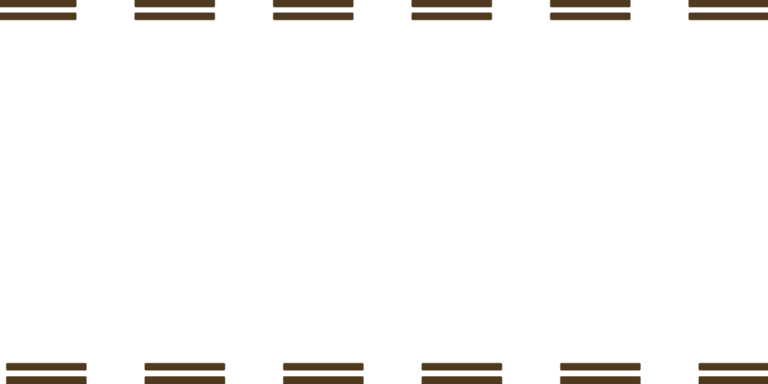
This pattern is drawn by a Shadertoy shader. Its source:

```glsl
// Two borders of paired brown dashes along the top and bottom of a white canvas.
// Each row repeats one rounded bar with mod; a signed distance gives soft edges.
// Units: canvas height = 1, canvas width = 2.

const vec3 PAPER = vec3(1.0);
const vec3 BROWN = vec3(0.31, 0.225, 0.12);

const float PERIOD = 0.3607;        // spacing between dash starts
const float DASH_LENGTH = 0.2096;
const float TOP_START = 0.3503;     // left end of one upper dash
const float BOTTOM_START = 0.0159;  // left end of one lower dash
const float CORNER = 0.004;
const float MIN_SOFTNESS = 0.0039;

// Vertical extents (low, high); outer bars run past the canvas edge.
const vec2 TOP_OUTER = vec2(0.9812, 1.02);
const vec2 TOP_INNER = vec2(0.9477, 0.9673);
const vec2 BOTTOM_INNER = vec2(0.0352, 0.0547);
const vec2 BOTTOM_OUTER = vec2(-0.02, 0.0202);

float roundedBox(vec2 p, vec2 halfSize, float radius) {
    vec2 q = abs(p) - halfSize + radius;
    return length(max(q, 0.0)) + min(max(q.x, q.y), 0.0) - radius;
}

// Distance to a row of dashes repeated along x.
float dashRow(vec2 p, float start, vec2 extent) {
    float center = start + 0.5 * DASH_LENGTH;
    float x = mod(p.x - center + 0.5 * PERIOD, PERIOD) - 0.5 * PERIOD;
    float y = p.y - 0.5 * (extent.x + extent.y);
    vec2 halfSize = 0.5 * vec2(DASH_LENGTH, extent.y - extent.x);
    return roundedBox(vec2(x, y), halfSize, CORNER);
}

void mainImage(out vec4 fragColor, in vec2 fragCoord) {
    vec2 p = fragCoord / iResolution.xy * vec2(2.0, 1.0);

    // Nearest bar of both borders
    float top = min(dashRow(p, TOP_START, TOP_OUTER),
                    dashRow(p, TOP_START, TOP_INNER));
    float bottom = min(dashRow(p, BOTTOM_START, BOTTOM_INNER),
                       dashRow(p, BOTTOM_START, BOTTOM_OUTER));
    float d = min(top, bottom);

    // Soft edge, at least one pixel wide
    float softness = max(MIN_SOFTNESS, 1.0 / iResolution.y);
    float ink = clamp(0.5 - d / softness, 0.0, 1.0);
    fragColor = vec4(mix(PAPER, BROWN, ink), 1.0);
}
```
